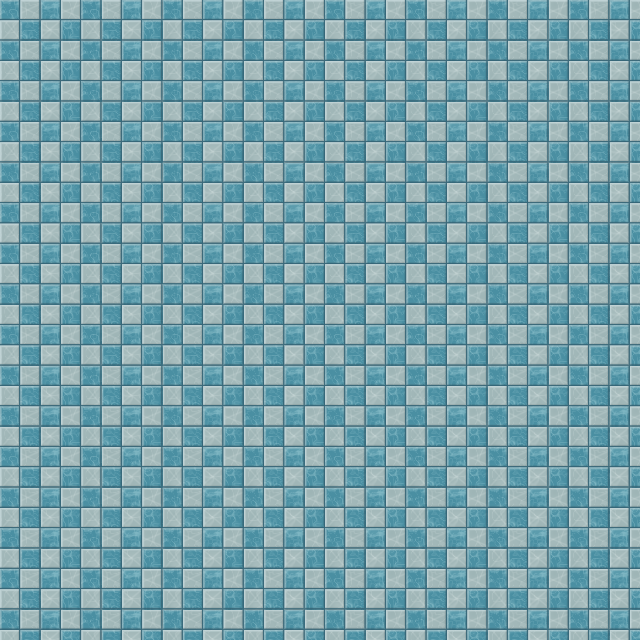
Reproduce this pattern procedurally as a WebGL 2 fragment shader.

```glsl
#version 300 es
precision highp float;
// Checkerboard of small glazed mosaic tiles, blue and pale grey, in thin dark joints.
// Cells are counted from the top left; each has a lit bevel at its top and left,
// a shaded one opposite, and veins of warped noise that recur every few tiles.

#define TILES 31.5
#define JOINT 0.062
#define BEVEL 0.085
#define VEIN_SCALE 3.2
#define VARIANTS vec2(4.0, 2.0)
#define BLUE vec3(0.29, 0.56, 0.635)
#define BLUE_VEIN vec3(0.49, 0.71, 0.76)
#define GREY vec3(0.615, 0.705, 0.71)
#define GREY_VEIN vec3(0.75, 0.815, 0.815)
#define GLINT vec3(0.78, 0.85, 0.86)
#define GROUT vec3(0.20, 0.39, 0.46)

uniform vec2 u_resolution;
out vec4 fragColor;

float hash(vec2 p) {
    return fract(sin(dot(p, vec2(127.1, 311.7))) * 43758.5453);
}

float noise(vec2 p) {
    vec2 i = floor(p), f = fract(p);
    f = f * f * (3.0 - 2.0 * f);
    return mix(mix(hash(i), hash(i + vec2(1, 0)), f.x),
               mix(hash(i + vec2(0, 1)), hash(i + vec2(1, 1)), f.x), f.y);
}

// Bright where warped noise crosses its middle value
float vein(vec2 p, float width) {
    vec2 warp = vec2(noise(p + 7.3), noise(p + 19.1)) - 0.5;
    float n = noise(p + 1.4 * warp);
    return 1.0 - smoothstep(0.0, width, abs(n - 0.5));
}

// Straight scratch through a point of the tile, at a given angle
float streak(vec2 p, float angle, float offset, float width) {
    float d = abs(dot(p - 0.5, vec2(cos(angle), sin(angle))) - offset);
    return 1.0 - smoothstep(0.0, width, d);
}

// Glaze colour inside one tile
vec3 glaze(vec2 local, vec2 variant, bool blue) {
    vec2 seed = variant * 17.0 + 3.0;
    vec2 p = local * VEIN_SCALE + seed;
    float cloud = noise(p * 0.8 + 5.0);
    if (blue) {
        float marble = 0.5 * vein(p, 0.16) + 0.3 * vein(p * 1.7 + 31.0, 0.18);
        float patches = 0.35 * smoothstep(0.45, 0.85, cloud);
        return mix(BLUE, BLUE_VEIN, min(marble + patches, 1.0));
    }
    float angle = 0.6 + 0.6 * hash(seed);
    float lines = streak(local, angle, 0.2 * hash(seed + 1.0) - 0.1, 0.08)
                + streak(local, -angle, 0.3 * hash(seed + 2.0) - 0.15, 0.07);
    float marble = 0.3 * vein(p * 0.9, 0.12) + 0.3 * lines;
    return mix(GREY, GREY_VEIN, clamp(marble + 0.3 * cloud, 0.0, 1.0));
}

void main() {
    vec2 uv = gl_FragCoord.xy / u_resolution;
    vec2 grid = vec2(uv.x, 1.0 - uv.y) * TILES;
    vec2 cell = floor(grid), local = fract(grid);
    vec2 pixel = TILES / u_resolution;
    bool blue = mod(cell.x + cell.y, 2.0) < 0.5;

    vec3 color = glaze(local, mod(cell, VARIANTS), blue);

    // Bevel: light from the top left
    vec2 lit = 1.0 - smoothstep(vec2(0.3 * BEVEL), vec2(1.6 * BEVEL), local);
    vec2 shade = smoothstep(vec2(1.0 - JOINT - BEVEL), vec2(1.0 - JOINT), local);
    color = mix(color, GLINT, max(lit.x, lit.y) * (blue ? 0.48 : 0.8));
    color *= 1.0 - 0.1 * max(shade.x, shade.y);

    // Joint along the right and bottom of each cell
    vec2 d = abs(fract(local + 0.5 * JOINT + 0.5) - 0.5);
    vec2 cover = 1.0 - smoothstep(0.5 * (JOINT - pixel), 0.5 * (JOINT + pixel), d);
    color = mix(color, GROUT, 0.9 * max(cover.x, cover.y));

    fragColor = vec4(color, 1.0);
}
```
